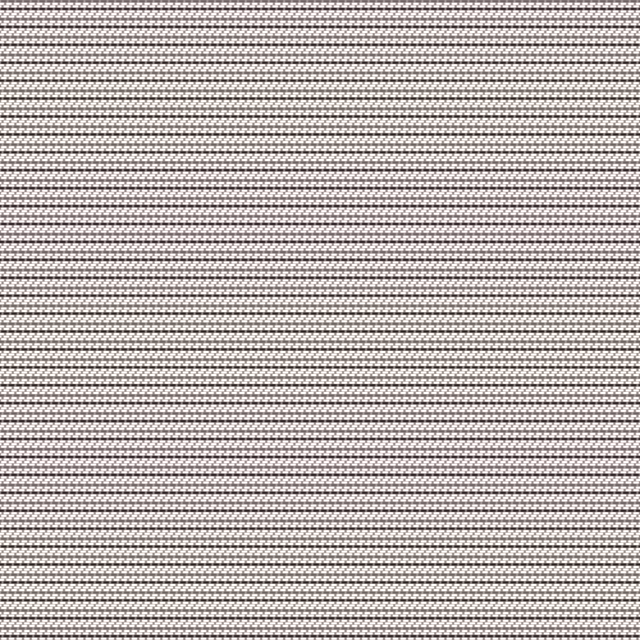
A Shadertoy shader for this texture:

```glsl
// Woven striped cloth: fine rows of staggered pale stitches, broken in every
// band of seven rows by one dark and one grey row. Each stitch is a soft rounded
// box over a shaded gap, averaged over sub-samples; layered sines vary the tint.

const float ROWS = 250.0;        // thread rows down the canvas
const float STITCH_SPAN = 3.0;   // stitch spacing, in row heights
const float BAND = 7.0;          // rows in one repeating stripe
const float GREY_ROW = 0.0;      // position of the grey row in a band
const float DARK_ROW = 3.0;      // position of the dark row in a band
const int SAMPLES = 4;           // sub-samples per pixel side
const float TAU = 6.2831853;

// Pale threads exceed 1 so that their cores stay white after averaging
const vec3 PALE = vec3(1.14, 1.105, 1.095);
const vec3 PALE_GAP = vec3(0.56, 0.52, 0.51);
const vec3 GREY = vec3(0.41, 0.37, 0.365);
const vec3 GREY_GAP = vec3(0.66, 0.62, 0.61);
const vec3 DARK = vec3(0.13, 0.09, 0.09);
const vec3 DARK_GAP = vec3(0.57, 0.53, 0.525);

float roundedBox(vec2 p, vec2 halfSize, float radius) {
    vec2 q = abs(p) - halfSize + radius;
    return length(max(q, 0.0)) + min(max(q.x, q.y), 0.0) - radius;
}

// Soft stitch mask; p is measured in row heights from the stitch centre
float stitchMask(vec2 p, vec2 halfSize, float softness) {
    return 1.0 - smoothstep(-softness, softness, roundedBox(p, halfSize, 0.3));
}

// Slow drift between rose (+1) and beige (-1) from top to bottom
float tintDrift(float depth) {
    return 0.8 * cos(TAU * 2.7 * (depth - 0.35))
         + 0.2 * sin(TAU * 11.3 * depth + 0.8);
}

// Small brightness change from one stitch to the next
float stitchWear(vec2 cell) {
    return 0.5 * sin(cell.x * 2.37 + cell.y * 1.71)
         + 0.5 * sin(cell.x * 0.83 - cell.y * 4.19);
}

// Colour of the cloth; uv.y runs downward from the top edge
vec3 cloth(vec2 uv) {
    float row = floor(uv.y * ROWS);
    float bandRow = mod(row, BAND);
    float along = (uv.x * ROWS + mod(row, STITCH_SPAN)) / STITCH_SPAN;
    vec2 cell = vec2(floor(along), row);
    vec2 p = vec2((fract(along) - 0.5) * STITCH_SPAN, fract(uv.y * ROWS) - 0.5);

    // Row type selects thread colour, gap colour and stitch size
    vec3 thread = PALE;
    vec3 gap = PALE_GAP;
    vec2 halfSize = vec2(1.06, 0.40);
    if (bandRow == GREY_ROW) {
        thread = GREY;
        gap = GREY_GAP;
        halfSize = vec2(1.15, 0.43);
    } else if (bandRow == DARK_ROW) {
        thread = DARK;
        gap = DARK_GAP;
        halfSize = vec2(1.12, 0.42);
    }

    vec3 color = mix(gap, thread, stitchMask(p, halfSize, 0.38));
    color *= 1.0 + 0.01 * stitchWear(cell);
    return color + tintDrift(uv.y) * vec3(0.002, -0.006, 0.006);
}

// Averages the cloth over a footprint slightly wider than one pixel
void mainImage(out vec4 fragColor, in vec2 fragCoord) {
    const float FOOTPRINT = 1.3;
    vec3 sum = vec3(0.0);
    for (int j = 0; j < SAMPLES; j++) {
        for (int i = 0; i < SAMPLES; i++) {
            vec2 offset = (vec2(i, j) + 0.5) / float(SAMPLES) - 0.5;
            vec2 uv = (fragCoord + offset * FOOTPRINT) / iResolution.xy;
            sum += cloth(vec2(uv.x, 1.0 - uv.y));
        }
    }
    vec3 color = sum / float(SAMPLES * SAMPLES);
    fragColor = vec4(clamp(color, 0.0, 1.0), 1.0);
}
```
